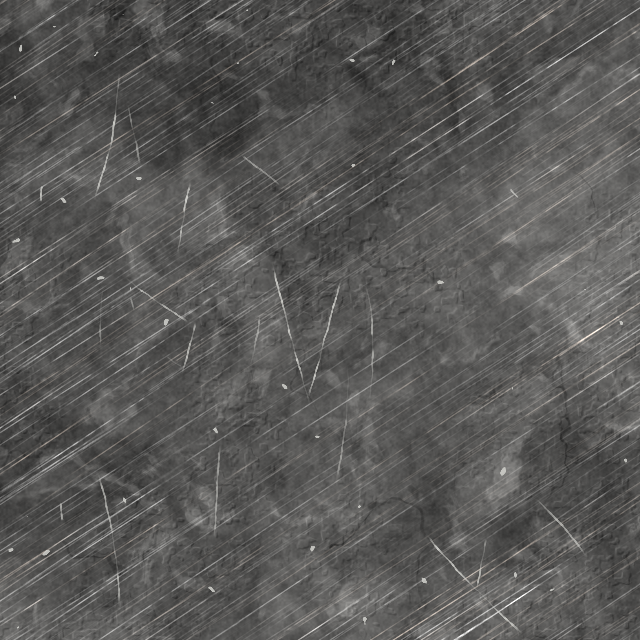
Write a three.js fragment shader that draws this texture.

```glsl
varying vec2 vUv;

float hash(vec2 p) {
  vec3 q = fract(vec3(p.xyx) * 0.1031);
  q += dot(q, q.yzx + 33.33);
  return fract((q.x + q.y) * q.z);
}

float noise(vec2 p) {
  vec2 i = floor(p), f = fract(p);
  f = f * f * (3.0 - 2.0 * f);
  return mix(mix(hash(i), hash(i + vec2(1, 0)), f.x),
             mix(hash(i + vec2(0, 1)), hash(i + vec2(1, 1)), f.x), f.y);
}

float fbm(vec2 p) {
  float sum = 0.0, amp = 0.5;
  for (int i = 0; i < 5; i++) {
    sum += amp * noise(p);
    p = mat2(1.6, 1.2, -1.2, 1.6) * p + 7.3;
    amp *= 0.5;
  }
  return sum;
}

vec2 rotate(vec2 p, float a) {
  return vec2(cos(a) * p.x + sin(a) * p.y, cos(a) * p.y - sin(a) * p.x);
}

// Parallel hairlines: one line per row, cut into random lengths
float hairlines(vec2 p, float angle, float rows, float seed) {
  vec2 q = rotate(p, angle) + 3.0;
  float row = floor(q.y * rows);
  float r = hash(vec2(row, seed));
  float along = q.x * mix(0.7, 2.6, r) + r * 17.0;
  float k = hash(vec2(row + seed * 31.0, floor(along)));
  float f = fract(along);
  float ends = smoothstep(0.0, 0.2, f) * (1.0 - smoothstep(0.7, 1.0, f));
  float center = mix(0.2, 0.8, hash(vec2(seed + 5.0, row)));
  float d = abs(fract(q.y * rows) - center) / rows;
  float line = 1.0 - smoothstep(0.0002, mix(0.0012, 0.0018, k), d);
  float wear = noise(vec2(q.x * 28.0, row + seed)) * 0.6 + noise(vec2(q.x * 130.0, row)) * 0.4;
  return line * ends * mix(0.2, 1.15, smoothstep(0.2, 0.75, wear)) * k * k * k;
}

// Deep bent gouges, mostly steep, worn through in places
float gouges(vec2 p) {
  float sum = 0.0, ragged = noise(p * 240.0);
  for (int i = 0; i < 22; i++) {
    float n = float(i);
    vec2 center = vec2(hash(vec2(n, 1.7)), hash(vec2(n, 8.2)));
    center = mix(vec2(0.06, 0.08), vec2(0.88, 0.8), center);
    float tilt = mix(-0.3, 0.3, hash(vec2(n, 14.1)));
    if (mod(n, 4.0) == 1.0) tilt = mix(0.7, 1.0, hash(vec2(n, 3.9)));
    float size = mix(0.01, 0.12, pow(hash(vec2(n, 21.3)), 2.0));
    vec2 q = rotate(p - center, tilt);
    q.x += (hash(vec2(n, 27.5)) - 0.5) * 2.2 * q.y * q.y;
    q.x += 0.002 * (noise(vec2(q.y * 60.0, n)) - 0.5);
    float worn = smoothstep(0.2, 0.65, noise(vec2(q.y * 45.0, n * 3.0)));
    float width = 0.0014 + 0.0012 * worn * ragged;
    float line = 1.0 - smoothstep(width * 0.4, width, abs(q.x));
    float ends = 1.0 - smoothstep(size * 0.7, size, abs(q.y));
    float power = mix(0.45, 1.0, hash(vec2(n, 33.1)));
    sum = max(sum, power * line * ends * mix(0.25, 1.0, worn) * mix(0.65, 1.1, ragged));
  }
  return min(sum, 1.0);
}

// Sparse ragged chips
float flecks(vec2 p) {
  vec2 cell = floor(p * 17.0);
  float pick = hash(cell + 40.0);
  vec2 shift = vec2(hash(cell + 3.0), hash(cell + 9.0)) * 0.5 + 0.25;
  vec2 q = rotate((fract(p * 17.0) - shift) / 17.0, pick * 40.0);
  float d = length(q * vec2(1.0, 2.2)) + 0.009 * (noise(p * 210.0) - 0.5);
  float size = mix(0.0, 0.006, hash(cell + 17.0));
  return step(0.86, pick) * (1.0 - smoothstep(size - 0.001, size + 0.001, d));
}

// Raised crumbs with steep sides
float crumbs(vec2 p) {
  return smoothstep(0.5, 0.7, 0.65 * noise(p * 85.0) + 0.35 * noise(p * 190.0 + 5.0));
}

void main() {
  vec2 p = vUv;

  // Cloudy worn metal with a pale area and ragged dark stains
  vec2 warp = vec2(fbm(p * 6.0), fbm(p * 6.0 + 40.0)) - 0.48;
  float cloud = fbm(p * 3.2 + 2.0 + warp * 1.2);
  float mottle = fbm(p * 15.0 + 11.0 + warp * 4.0);
  float shade = 0.302 + 0.27 * (cloud - 0.48) + 0.22 * (mottle - 0.48);
  shade += 0.035 * (1.0 - smoothstep(0.05, 0.28, length(p - vec2(0.83, 0.58))));
  float stain = smoothstep(0.53, 0.66, fbm(p * vec2(6.0, 4.5) + 23.0 + warp));
  shade -= 0.07 * stain * smoothstep(0.35, 0.58, mottle);

  // Patches of crumbs lit from the upper left, and fine grain
  float rough = smoothstep(0.42, 0.62, fbm(p * 5.0 + 31.0));
  float relief = crumbs(p) - crumbs(p + vec2(-0.0022, 0.0022));
  shade += relief * mix(0.015, 0.085, rough);
  shade += 0.13 * (fbm(p * 75.0 + 3.0) - 0.48);
  shade += 0.05 * (noise(p * 290.0) - 0.5);

  // Pale scuffs and thin dark cracks
  float scuff = smoothstep(0.6, 0.75, fbm(p * 26.0 + 60.0 + warp * 5.0));
  shade += 0.1 * scuff;
  float vein = abs(fbm(p * 5.0 + 50.0) - 0.5);
  float crackMask = smoothstep(0.55, 0.75, noise(p * 7.0 + 4.0));
  shade -= 0.07 * crackMask * (1.0 - smoothstep(0.002, 0.01, vein));

  // Hairlines, denser away from the middle
  vec2 brushed = rotate(p, 0.58) + 2.0;
  float density = mix(0.5, 1.0, smoothstep(0.12, 0.5, length(p - vec2(0.55, 0.4))));
  density *= mix(0.5, 1.3, noise(brushed * vec2(2.0, 9.0)));
  float lines = 0.5 * hairlines(p, 0.575, 37.0, 1.0);
  lines += 0.4 * hairlines(p, 0.588, 67.0, 2.0);
  lines += 0.32 * hairlines(p, 0.568, 104.0, 3.0);
  lines += 0.24 * hairlines(p, 0.595, 143.0, 4.0);
  float warmth = smoothstep(0.45, 0.8, noise(brushed * vec2(3.0, 60.0)));
  vec3 lineTint = mix(vec3(1.0), vec3(1.06, 0.95, 0.86), warmth);

  vec3 color = max(shade, 0.13) * vec3(1.006, 1.0, 0.985);
  color += lines * density * lineTint;

  // Bright bare metal
  float bare = max(gouges(p), 0.9 * flecks(p));
  color = mix(color, vec3(0.82, 0.82, 0.8), bare * 0.95);
  gl_FragColor = vec4(color, 1.0);
}
```
